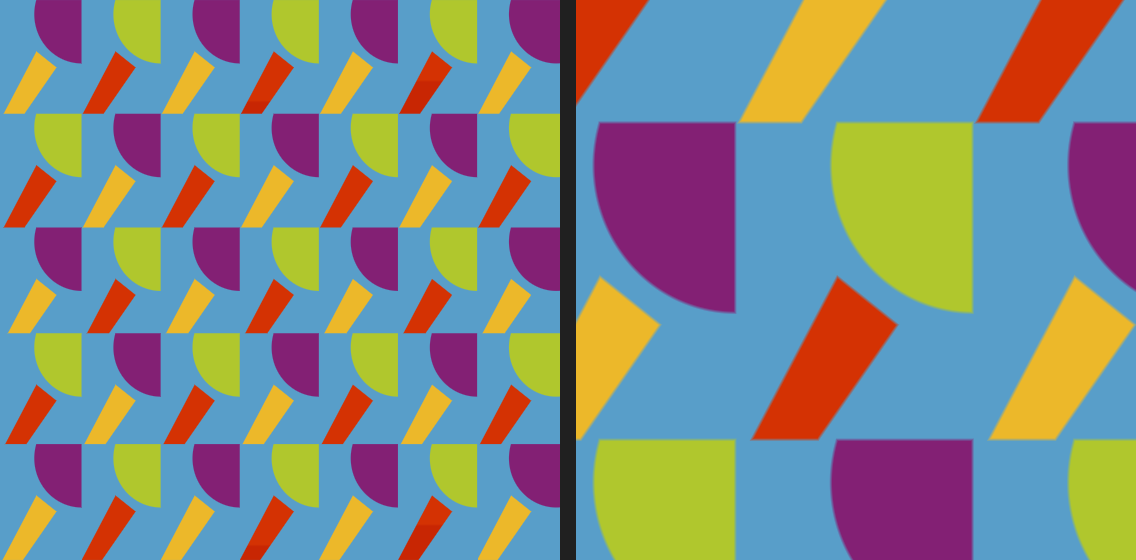
Left, the full canvas; right, a detail of the centre.
Give the GLSL for this pattern, as a WebGL 1 fragment shader.

```glsl
precision highp float;
// Staggered grid of clipped half-ovals and slanted bars in alternating colours on blue.

uniform vec2 u_resolution;

const float CANVAS = 768.0;      // design units across the canvas
const float COLUMN_STEP = 108.5;
const float LAST_COLUMN = 6.0;
const int ROWS = 5;

const vec3 BLUE = vec3(0.345, 0.620, 0.790);
const vec3 PURPLE = vec3(0.515, 0.125, 0.455);
const vec3 LIME = vec3(0.690, 0.780, 0.175);
const vec3 YELLOW = vec3(0.925, 0.720, 0.165);
const vec3 RED = vec3(0.830, 0.196, 0.010);
const vec3 DARK_RED = vec3(0.785, 0.150, 0.010);

// Signed distance to the line a-b, positive on the outer side of a clockwise shape
float edgeDistance(vec2 p, vec2 a, vec2 b) {
  vec2 along = b - a;
  return dot(p - a, normalize(vec2(along.y, -along.x)));
}

float ellipseDistance(vec2 p, vec2 radii) {
  return (length(p / radii) - 1.0) * min(radii.x, radii.y);
}

float coverage(float dist, float softness) {
  return clamp(0.5 - dist / softness, 0.0, 1.0);
}

// Slightly uneven row spacing, measured down from the top
float rowTop(float row) {
  return 156.0 * row - 11.0 * step(3.0, row) - 4.0 * step(4.0, row) + 3.0 * step(5.0, row);
}

// Left part of an ellipse cut by a straight right side
float halfOvalDistance(vec2 p, float rightSide) {
  float oval = ellipseDistance(p - vec2(112.0, 19.5), vec2(65.0, 67.5));
  return max(oval, p.x - rightSide);
}

// Slanted bar with an angled cap, open at the bottom
float barDistance(vec2 p) {
  vec2 foot = vec2(5.0, 156.0);
  vec2 peak = vec2(50.0, 70.5);
  vec2 shoulder = vec2(77.5, 92.5);
  vec2 heel = vec2(33.5, 156.0);
  float sides = max(edgeDistance(p, foot, peak), edgeDistance(p, shoulder, heel));
  return max(sides, edgeDistance(p, peak, shoulder));
}

// Some red bars in the outer rows darken towards the foot
vec3 redBarColor(float y, float column, float row) {
  float outerRow = step(1.5, abs(row - 2.0));
  float start = column > 4.0 ? 111.0 : 139.0;
  float darkened = outerRow * step(2.5, column) * smoothstep(start - 2.0, start + 2.0, y);
  return mix(RED, DARK_RED, darkened);
}

vec3 paintRow(vec3 color, vec2 position, float row, float softness) {
  float column = clamp(floor((position.x - 4.0) / COLUMN_STEP), 0.0, LAST_COLUMN);
  float top = rowTop(row);
  vec2 p = position - vec2(column * COLUMN_STEP, top);

  // The last column runs on to the canvas edge
  float rightSide = column == LAST_COLUMN ? 120.0 : 111.8;
  float rowBounds = max(-p.y, p.y - (rowTop(row + 1.0) - top));
  float odd = mod(column + row, 2.0);

  vec3 ovalColor = mix(PURPLE, LIME, odd);
  vec3 barColor = mix(YELLOW, redBarColor(p.y, column, row), odd);
  float oval = max(halfOvalDistance(p, rightSide), rowBounds);
  float bar = max(barDistance(p), rowBounds);

  color = mix(color, ovalColor, coverage(oval, softness));
  return mix(color, barColor, coverage(bar, softness));
}

void main() {
  vec2 uv = gl_FragCoord.xy / u_resolution;
  vec2 position = vec2(uv.x, 1.0 - uv.y) * CANVAS;
  float softness = max(CANVAS / min(u_resolution.x, u_resolution.y), 1.5);

  vec3 color = BLUE;
  for (int i = 0; i < ROWS; i++) {
    color = paintRow(color, position, float(i), softness);
  }
  gl_FragColor = vec4(color, 1.0);
}
```
